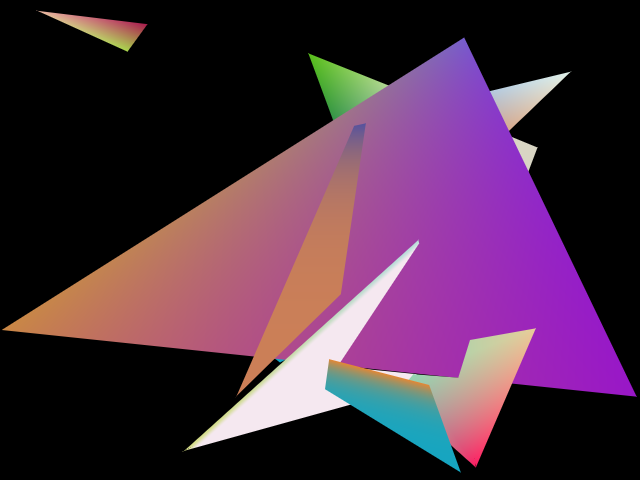
Give the GLSL for this background, as a WebGL 1 fragment shader.

```glsl
precision highp float;
// Draws overlapping gradient-shaded shards around a large violet triangle on black.
uniform vec2 u_resolution;

const vec2 CANVAS = vec2(7.68, 5.76);
const vec3 ORANGE = vec3(0.79, 0.53, 0.27);
const vec3 VIOLET = vec3(0.60, 0.09, 0.78);
const vec3 LAVENDER = vec3(0.46, 0.37, 0.80);
const vec3 CREAM = vec3(0.85, 0.84, 0.77);
const vec3 TEAL = vec3(0.08, 0.65, 0.76);
const vec3 WHITE = vec3(0.96, 0.91, 0.94);

// Distance to the right of the line a-b: positive inside clockwise shapes.
float edge(vec2 p, vec2 a, vec2 b) {
  vec2 e = normalize(b - a);
  return dot(p - a, vec2(e.y, -e.x));
}

float triangle(vec2 p, vec2 a, vec2 b, vec2 c) {
  return min(edge(p, a, b), min(edge(p, b, c), edge(p, c, a)));
}

float quad(vec2 p, vec2 a, vec2 b, vec2 c, vec2 d) {
  return min(min(edge(p, a, b), edge(p, b, c)), min(edge(p, c, d), edge(p, d, a)));
}

float coverage(float dist) {
  return clamp(dist * u_resolution.y / CANVAS.y + 0.5, 0.0, 1.0);
}

float cross2(vec2 a, vec2 b) {
  return a.x * b.y - a.y * b.x;
}

// Blend of three corner colours; pull sets how far each corner spreads.
vec3 shade(vec2 p, vec2 a, vec2 b, vec2 c, vec3 ca, vec3 cb, vec3 cc, vec3 pull) {
  vec3 w = vec3(cross2(b - p, c - p), cross2(c - p, a - p), cross2(a - p, b - p));
  w = max(w / cross2(b - a, c - a), 0.0) * pull;
  return (ca * w.x + cb * w.y + cc * w.z) / max(w.x + w.y + w.z, 0.0001);
}

vec3 paintShard(vec3 base, vec2 p, vec2 a, vec2 b, vec2 c,
                vec3 ca, vec3 cb, vec3 cc, vec3 pull) {
  vec3 colour = shade(p, a, b, c, ca, cb, cc, pull);
  return mix(base, colour, coverage(triangle(p, a, b, c)));
}

void main() {
  vec2 p = gl_FragCoord.xy / u_resolution * CANVAS;
  vec3 col = vec3(0.0);
  vec3 even = vec3(1.0);

  // Small distant shard
  col = paintShard(col, p, vec2(0.45, 5.63), vec2(1.77, 5.47), vec2(1.53, 5.14),
    vec3(0.92, 0.72, 0.64), vec3(0.66, 0.10, 0.30), vec3(0.66, 0.84, 0.30), even);

  // Shards peeking out behind the large triangle
  col = paintShard(col, p, vec2(3.70, 5.12), vec2(4.85, 4.66), vec2(4.10, 4.04),
    vec3(0.35, 0.75, 0.10), vec3(0.77, 0.86, 0.68), vec3(0.15, 0.52, 0.35), even);
  col = paintShard(col, p, vec2(6.00, 4.175), vec2(6.45, 3.99), vec2(6.28, 3.54),
    CREAM, CREAM, CREAM, even);
  col = paintShard(col, p, vec2(6.85, 4.90), vec2(5.89, 3.98), vec2(5.60, 4.60),
    vec3(0.88, 0.95, 0.92), vec3(0.84, 0.58, 0.44), vec3(0.65, 0.74, 0.86), even);
  col = paintShard(col, p, vec2(3.28, 1.47), vec2(3.44, 1.45), vec2(3.36, 1.41),
    TEAL, TEAL, TEAL, even);

  // Large triangle
  col = paintShard(col, p, vec2(0.02, 1.80), vec2(5.57, 5.31), vec2(7.64, 1.00),
    ORANGE, LAVENDER, VIOLET, vec3(1.0, 0.35, 1.5));

  // Tall orange blade, dusky at the tip
  float blade = quad(p, vec2(4.25, 4.25), vec2(4.39, 4.28), vec2(4.09, 2.23), vec2(2.84, 1.01));
  float fade = exp(-max(4.28 - p.y, 0.0) / 0.55);
  vec3 bladeColour = mix(vec3(0.80, 0.50, 0.34), vec3(0.33, 0.32, 0.62), fade);
  col = mix(col, bladeColour, coverage(blade));

  // White spike with a tinted upper rim
  vec2 tail = vec2(2.21, 0.35);
  vec2 tip = vec2(5.02, 2.88);
  float spike = quad(p, tail, tip, vec2(5.03, 2.84), vec2(3.95, 1.21));
  spike = max(spike, triangle(p, tail, vec2(3.95, 1.36), vec2(4.30, 0.93)));
  spike = max(spike, triangle(p, vec2(4.00, 1.37), vec2(5.00, 1.27), vec2(4.80, 1.06)));
  vec3 rim = mix(vec3(0.83, 0.86, 0.52), vec3(0.72, 0.86, 0.85), smoothstep(2.2, 5.0, p.x));
  vec3 spikeColour = mix(rim, WHITE, smoothstep(0.0, 0.08, edge(p, tail, tip)));
  col = mix(col, spikeColour, coverage(spike));

  // Bent shard running from mint and sand to pink
  vec2 mintCorner = vec2(4.96, 1.27);
  vec2 sandCorner = vec2(6.43, 1.82);
  vec2 pinkCorner = vec2(5.71, 0.15);
  float bent = quad(p, vec2(5.50, 1.23), vec2(5.64, 1.68), sandCorner, pinkCorner);
  bent = max(bent, quad(p, mintCorner, vec2(5.60, 1.22), pinkCorner, vec2(4.75, 1.01)));
  vec3 bentColour = shade(p, mintCorner, sandCorner, pinkCorner,
    vec3(0.58, 0.84, 0.70), vec3(0.91, 0.80, 0.60), vec3(1.0, 0.10, 0.38), vec3(1.0, 1.0, 0.65));
  col = mix(col, bentColour, coverage(bent));

  // Teal plate glowing orange along its top edge
  vec2 plateLeft = vec2(3.95, 1.45);
  vec2 plateRight = vec2(5.15, 1.14);
  float plate = quad(p, plateLeft, plateRight, vec2(5.53, 0.09), vec2(3.90, 1.09));
  float glow = exp(-max(edge(p, plateLeft, plateRight), 0.0) / 0.18);
  col = mix(col, mix(TEAL, vec3(0.90, 0.53, 0.20), glow), coverage(plate));

  gl_FragColor = vec4(col, 1.0);
}
```
